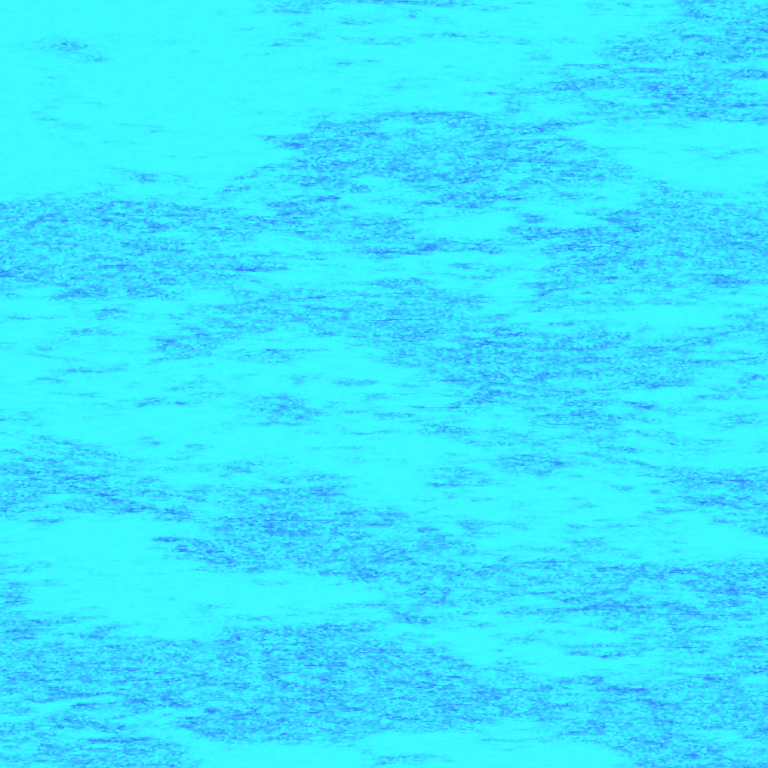
This texture is drawn by a WebGL 1 fragment shader. Its source:

```glsl
precision highp float;
// Weathered cyan paint: ragged, sideways-stretched worn patches with fine blue
// grain, pits, thin scratches and cracks. Layers of blended cellular noise give
// a wear depth, which is mapped to a ramp from clean cyan to deep blue.

uniform vec2 u_resolution;

const vec3 CLEAN_COLOR = vec3(0.242, 0.992, 1.0);
const vec3 DEEP_COLOR  = vec3(0.200, 0.550, 1.0);

// Cells per canvas height, across and up, for each layer.
const vec2 PATCH_SCALE   = vec2(2.6, 9.5);
const vec2 RAGGED_SCALE  = vec2(20.0, 115.0);
const vec2 GRAIN_SCALE   = vec2(55.0, 230.0);
const vec2 PIT_SCALE     = vec2(250.0, 410.0);
const vec2 SCRATCH_SCALE = vec2(6.0, 60.0);
const vec2 CRACK_SCALE   = vec2(9.0, 28.0);

const float WEAR_START       = 0.37;  // patch level where wear begins
const float WEAR_FULL        = 0.66;  // patch level where wear is complete
const float RAGGED_AMOUNT    = 0.28;  // how far streaks fray the patch edges
const float FLAKE_LEVEL      = 0.50;  // patch level where crisp flakes appear
const float FLAKE_EDGE       = 0.035;
const float VEIL_STRENGTH    = 0.06;  // even tint of the worn paint
const float ROUGH_STRENGTH   = 0.62;  // contrast of grain and pits
const float SCRATCH_WIDTH    = 0.045;
const float SCRATCH_STRENGTH = 0.30;
const float CRACK_WIDTH      = 0.020;
const float CRACK_STRENGTH   = 0.26;
const float HAZE_STRENGTH    = 0.08;  // faint mottling of the clean paint
const float CELL_FALLOFF     = 6.0;
const int   MAX_OCTAVES      = 5;

// Random point (xy) and value (z) of a cell.
vec3 hash3(vec2 cell) {
  vec3 p = fract(cell.xyx * vec3(0.1031, 0.1030, 0.0973));
  p += dot(p, p.yxz + 33.33);
  return fract((p.xxy + p.yzz) * p.zyx);
}

// Cellular noise: values of scattered points, blended by distance.
float cellNoise(vec2 p) {
  vec2 cell = floor(p);
  vec2 local = p - cell;
  float total = 0.0;
  float weights = 0.0;
  for (int y = -1; y <= 1; y++) {
    for (int x = -1; x <= 1; x++) {
      vec2 offset = vec2(float(x), float(y));
      vec3 h = hash3(cell + offset);
      vec2 d = offset + h.xy - local;
      float w = exp(-CELL_FALLOFF * dot(d, d));
      total += w * h.z;
      weights += w;
    }
  }
  return total / max(weights, 1e-5);
}

float layeredNoise(vec2 p, int octaves, float gain) {
  float total = 0.0;
  float weights = 0.0;
  float amplitude = 1.0;
  for (int i = 0; i < MAX_OCTAVES; i++) {
    if (i >= octaves) break;
    total += amplitude * cellNoise(p);
    weights += amplitude;
    amplitude *= gain;
    p = p * 2.03 + vec2(17.3, 41.7);
  }
  return total / weights;
}

// Thin line where a noise value crosses its middle.
float contourLine(float value, float width) {
  return 1.0 - smoothstep(0.0, width, abs(value - 0.5));
}

void main() {
  vec2 uv = gl_FragCoord.xy / u_resolution.y;

  // Gentle waviness of the grain direction.
  uv.y += 0.003 * sin(uv.x * 9.0 + uv.y * 14.0)
        + 0.001 * sin(uv.x * 23.0 - uv.y * 31.0);

  // Worn patches with edges frayed into sideways streaks.
  float patches = layeredNoise(uv * PATCH_SCALE + 23.7, 5, 0.68);
  float ragged = layeredNoise(uv * RAGGED_SCALE + 51.0, 2, 0.7);
  float level = patches + RAGGED_AMOUNT * (ragged - 0.5);
  float wear = smoothstep(WEAR_START, WEAR_FULL, level);

  // Fine streaks and pits inside the patches, with crisp flake edges.
  float grain = layeredNoise(uv * GRAIN_SCALE + 83.0, 2, 0.6);
  float pits = cellNoise(uv * PIT_SCALE + 29.0);
  float roughness = smoothstep(0.15, 0.98, mix(grain, pits, 0.47));
  float flakeLevel = level + 0.22 * (grain - 0.5);
  float flakes = smoothstep(-FLAKE_EDGE, FLAKE_EDGE, flakeLevel - FLAKE_LEVEL);
  roughness *= mix(0.7, 1.05, flakes) * (0.6 + 0.8 * ragged);

  // Long sideways scratches and winding cracks along noise contours.
  float scratchNoise = layeredNoise(uv * SCRATCH_SCALE + 67.0, 2, 0.4);
  float scratch = contourLine(scratchNoise, SCRATCH_WIDTH);
  float crackNoise = layeredNoise(uv * CRACK_SCALE + 11.0, 4, 0.6);
  float crack = contourLine(crackNoise, CRACK_WIDTH);
  float lines = SCRATCH_STRENGTH * scratch * smoothstep(0.35, 0.65, ragged)
              + CRACK_STRENGTH * crack * (0.4 + pits);

  float depth = wear * (VEIL_STRENGTH + ROUGH_STRENGTH * roughness + lines);
  depth += HAZE_STRENGTH * grain * pits;

  gl_FragColor = vec4(mix(CLEAN_COLOR, DEEP_COLOR, clamp(depth, 0.0, 1.0)), 1.0);
}
```
